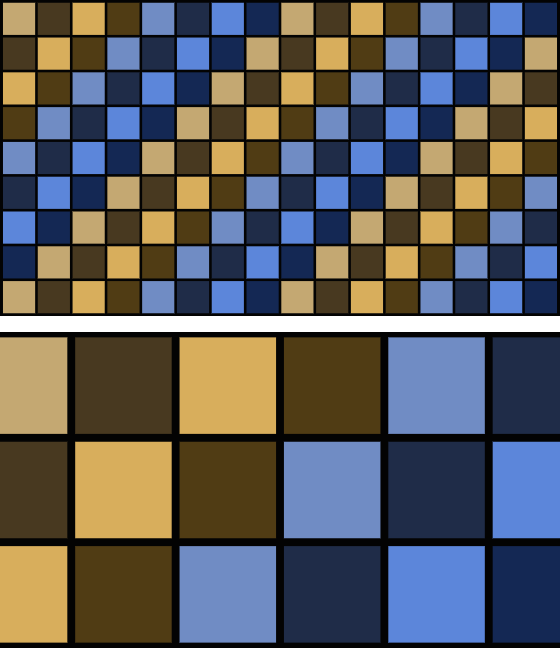
Top, the full canvas; bottom, a detail of the centre.
Write a Shadertoy shader that draws this pattern.

```glsl
// A centred grid of flat square tiles on black, 16 across and 9 down.
// Eight colours cycle along each row, and every row below starts one colour
// later, so that equal colours line up in diagonals.

const vec2  GRID    = vec2(16.0, 9.0);  // tiles across and down
const float PITCH   = 0.1101;           // tile spacing, in canvas heights
const float GAP     = 0.0083;           // dark line width, in canvas heights
const vec3  GROUT   = vec3(0.01);
const int   COLOURS = 8;

const vec3 PALETTE[COLOURS] = vec3[COLOURS](
    vec3(0.769, 0.659, 0.447),  // tan
    vec3(0.282, 0.224, 0.125),  // umber
    vec3(0.847, 0.682, 0.361),  // gold
    vec3(0.314, 0.235, 0.078),  // brown
    vec3(0.439, 0.549, 0.769),  // slate blue
    vec3(0.122, 0.173, 0.282),  // dark slate
    vec3(0.361, 0.525, 0.855),  // bright blue
    vec3(0.078, 0.157, 0.329)   // navy
);

// Signed distance to an axis-aligned square, exact along its sides.
float squareDistance(vec2 p, float halfSide) {
    vec2 d = abs(p) - halfSide;
    return max(d.x, d.y);
}

// Colour index advances by one per column and per row.
vec3 tileColour(vec2 cell) {
    int index = int(cell.x + cell.y) % COLOURS;
    return PALETTE[index];
}

void mainImage(out vec4 fragColor, in vec2 fragCoord) {
    float pixel = 1.0 / iResolution.y;

    // Centred coordinates in canvas heights, with y pointing down.
    vec2 p = (fragCoord - 0.5 * iResolution.xy) * pixel;
    p.y = -p.y;

    // Cell counted from the top left; clamping leaves a plain outer border.
    vec2 gridPos = p / PITCH + 0.5 * GRID;
    vec2 cell = clamp(floor(gridPos), vec2(0.0), GRID - 1.0);
    vec2 local = (gridPos - cell - 0.5) * PITCH;

    // Tile coverage, softened over one pixel.
    float dist = squareDistance(local, 0.5 * (PITCH - GAP));
    float coverage = clamp(0.5 - dist / pixel, 0.0, 1.0);

    fragColor = vec4(mix(GROUT, tileColour(cell), coverage), 1.0);
}
```
